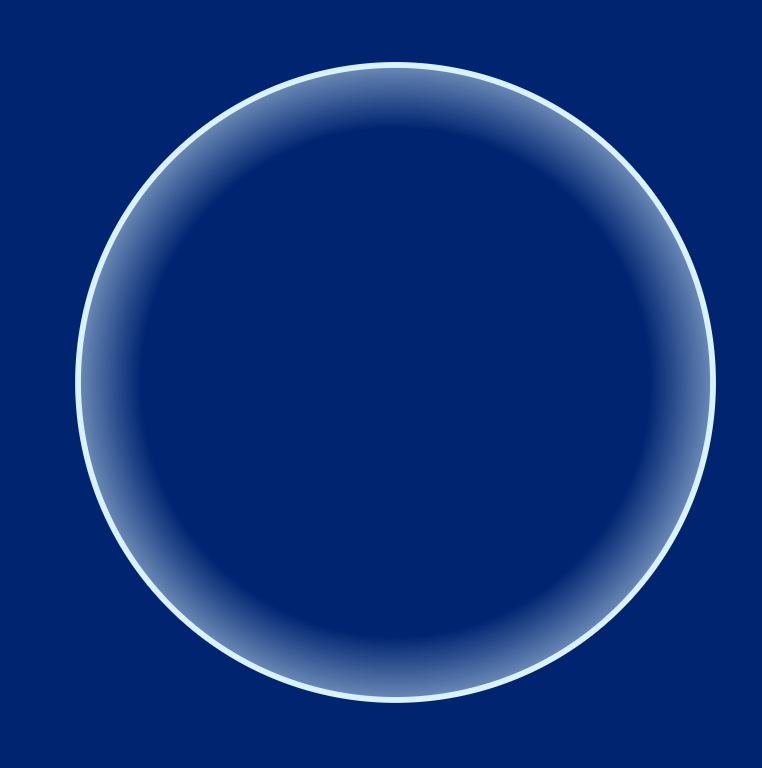
A WebGL 1 fragment shader for this background:

```glsl
precision highp float;
// A pale thin ring with a soft inner glow on a deep blue field.

uniform vec2 u_resolution;

const vec3 FIELD_BLUE = vec3(0.0, 0.14, 0.44);
const vec3 RING_ICE = vec3(0.85, 0.95, 1.0);

// Lengths are fractions of the canvas height.
const vec2 RING_CENTER = vec2(0.515, 0.502);
const float RING_RADIUS = 0.4134;
const float RING_WIDTH = 0.0076;
const float GLOW_START = 0.8;     // fraction of the ring radius
const float GLOW_STRENGTH = 0.5;

// Coverage of a shape with signed distance d, smoothed over one pixel.
float coverage(float d, float pixel) {
  return clamp(0.5 - d / pixel, 0.0, 1.0);
}

// Linear rise towards the rim, cut off outside the radius.
float innerGlow(float dist, float radius, float start, float pixel) {
  float rise = clamp((dist / radius - start) / (1.0 - start), 0.0, 1.0);
  return rise * coverage(dist - radius, pixel);
}

// Circular stroke centred on the radius.
float ring(float dist, float radius, float width, float pixel) {
  return coverage(abs(dist - radius) - 0.5 * width, pixel);
}

void main() {
  float pixel = 1.0 / u_resolution.y;
  vec2 p = gl_FragCoord.xy * pixel;
  float dist = length(p - RING_CENTER);

  float glow = innerGlow(dist, RING_RADIUS, GLOW_START, pixel);
  float rim = ring(dist, RING_RADIUS, RING_WIDTH, pixel);

  vec3 color = mix(FIELD_BLUE, RING_ICE, GLOW_STRENGTH * glow);
  color = mix(color, RING_ICE, rim);
  gl_FragColor = vec4(color, 1.0);
}
```
